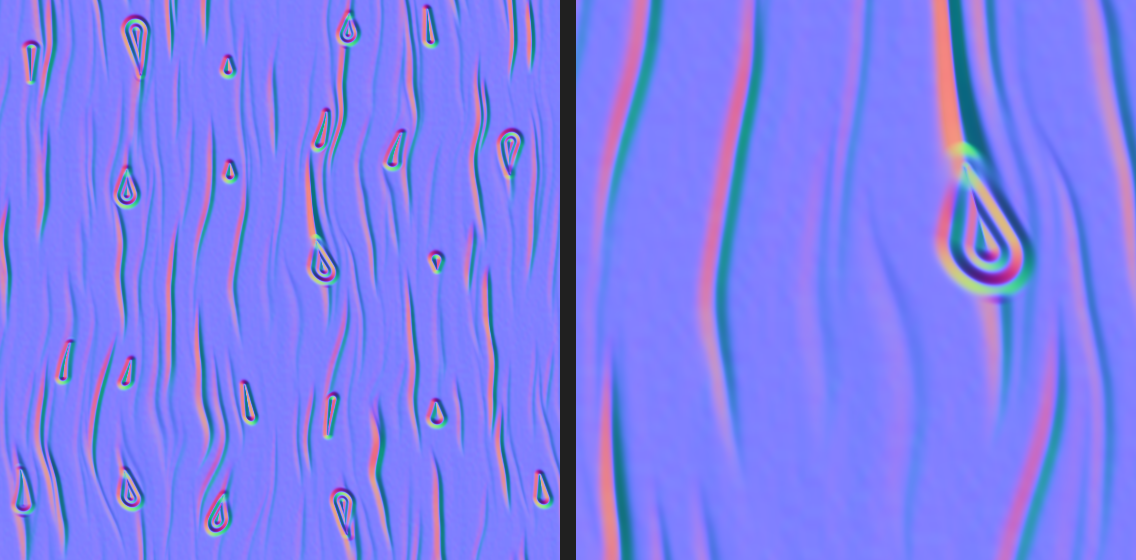
Left: the whole. Right: its middle third, enlarged.
Write a WebGL 2 fragment shader that draws this texture map.

```glsl
#version 300 es
precision highp float;

uniform vec2 u_resolution;
out vec4 fragColor;

const vec2 CRACK_GRID = vec2(14.0, 5.0);
const vec2 CREASE_GRID = vec2(25.0, 5.0);
const vec2 KNOT_GRID = vec2(6.0, 5.0);
const float CRACK_CHANCE = 0.72;
const float CREASE_CHANCE = 0.85;
const float KNOT_CHANCE = 0.75;
const float GROOVE_WIDTH = 0.0058;
const float GROOVE_DEPTH = 0.0092;
const float FLOW_BEND = 0.046;
const float FLOW_KINK = 0.013;
const float KNOT_PUSH = 0.55;
const float GRAIN_DEPTH = 0.0009;
const float TOOTH_DEPTH = 0.00022;
const float SAMPLE_STEP = 0.0011;
const float BLUE_FALLOFF = 1.35;

// Integer hash: three random values per cell and seed
vec3 hash3(vec2 cell, int seed) {
    uvec3 v = uvec3(ivec3(ivec2(cell), seed)) * 1664525u + 1013904223u;
    v.x += v.y * v.z; v.y += v.z * v.x; v.z += v.x * v.y;
    v ^= v >> 16u;
    v.x += v.y * v.z; v.y += v.z * v.x; v.z += v.x * v.y;
    return vec3(v >> 8u) / 16777216.0;
}

float noise(vec2 p, int seed) {
    vec2 i = floor(p), f = fract(p);
    f = f * f * (3.0 - 2.0 * f);
    vec2 e = vec2(0.0, 1.0);
    return mix(mix(hash3(i, seed).x, hash3(i + e.yx, seed).x, f.x),
               mix(hash3(i + e.xy, seed).x, hash3(i + e.yy, seed).x, f.x), f.y) - 0.5;
}

float groove(float d, float width) {
    return exp(-d * d / (width * width));
}

// Distance to a drop: round at the origin, narrow at the given height
float dropDistance(vec2 p, float base, float tip, float height) {
    p.x = abs(p.x);
    float b = (base - tip) / height;
    float a = sqrt(1.0 - b * b);
    float k = dot(p, vec2(-b, a));
    if (k < 0.0) return length(p) - base;
    if (k > a * height) return length(p - vec2(0.0, height)) - tip;
    return dot(p, vec2(a, b)) - base;
}

// Tapered, tilted vertical grooves scattered over a grid
float strokes(vec2 p, vec2 grid, float chance, float maxTilt, vec2 strength, int seed) {
    float depth = 0.0;
    vec2 home = floor(p * grid);
    for (int j = -1; j <= 1; j++)
    for (int i = -1; i <= 1; i++) {
        vec2 cell = home + vec2(i, j);
        vec3 place = hash3(cell, seed), look = hash3(cell, seed + 1);
        if (place.z > chance) continue;
        vec2 q = p - (cell + place.xy) / grid;
        float halfLength = mix(0.07, 0.19, look.x);
        float taper = 1.0 - smoothstep(0.3, 1.0, abs(q.y) / halfLength);
        q.x -= (look.y - 0.5) * 2.0 * maxTilt * q.y;
        float width = GROOVE_WIDTH * mix(0.65, 1.0, taper) * (q.x < 0.0 ? 1.2 : 0.9);
        depth += groove(q.x, width) * taper * mix(strength.x, strength.y, look.z);
    }
    return depth;
}

// Knot rings; also gives the sideways push and the nearest knot distance
float knots(vec2 p, out float push, out float nearest) {
    float depth = 0.0;
    push = 0.0;
    nearest = 1.0;
    vec2 home = floor(p * KNOT_GRID);
    for (int j = -1; j <= 1; j++)
    for (int i = -1; i <= 1; i++) {
        vec2 cell = home + vec2(i, j);
        vec3 place = hash3(cell, 11), look = hash3(cell, 12);
        if (place.z > KNOT_CHANCE) continue;
        vec2 q = p - (cell + mix(vec2(0.25), vec2(0.75), place.xy)) / KNOT_GRID;
        if (look.z < 0.25) q.y = -q.y;
        if (fract(look.z * 8.0) < 0.5) q.x = -q.x;
        float radius = mix(0.007, 0.022, look.x * look.x);
        float height = radius + mix(0.008, 0.055, look.y);
        float large = smoothstep(0.011, 0.015, radius);
        float d = dropDistance(q, radius, 0.2 * radius, height);

        // Large rings open into a hook with an inner core and a long tail
        float side = smoothstep(-radius, radius, q.x);
        float hook = 1.0 - 0.85 * large * side * smoothstep(0.3, 0.9, q.y / height);
        float tail = smoothstep(0.7, 1.0, q.y / height)
                   * (1.0 - smoothstep(height, height + 0.07, q.y));
        depth += groove(d, GROOVE_WIDTH * 0.85) * hook
               + groove(d + 0.65 * radius, GROOVE_WIDTH * 0.7) * large * 0.6
               + groove(q.x, GROOVE_WIDTH) * tail * large * 0.7;
        vec2 reach = (q - vec2(0.0, 0.5 * height)) / vec2(2.5 * radius, height + 0.01);
        push += (p.x - (cell.x + mix(0.25, 0.75, place.x)) / KNOT_GRID.x)
              * exp(-dot(reach, reach));
        nearest = min(nearest, d);
    }
    return depth;
}

float barkHeight(vec2 p) {
    vec2 flow = p;
    flow.x += FLOW_BEND * noise(p * vec2(5.0, 4.5), 1)
            + FLOW_KINK * noise(p * vec2(9.0, 14.0), 2);
    float push, nearest;
    float depth = knots(flow, push, nearest);
    flow.x -= KNOT_PUSH * push;
    float lines = strokes(flow, CRACK_GRID, CRACK_CHANCE, 0.07, vec2(0.3, 1.25), 21)
                + strokes(flow, CREASE_GRID, CREASE_CHANCE, 0.14, vec2(0.06, 0.32), 31);
    depth += lines * smoothstep(0.0, 0.012, nearest);
    return GRAIN_DEPTH * noise(flow * vec2(75.0, 7.0), 3)
         + TOOTH_DEPTH * noise(p * vec2(170.0, 120.0), 4)
         - GROOVE_DEPTH * depth;
}

void main() {
    vec2 p = gl_FragCoord.xy / min(u_resolution.x, u_resolution.y);
    vec2 e = vec2(SAMPLE_STEP, 0.0);
    vec2 slope = vec2(barkHeight(p - e.xy) - barkHeight(p + e.xy),
                      barkHeight(p - e.yx) - barkHeight(p + e.yx)) / (2.0 * SAMPLE_STEP);

    // Encode the surface direction as colour
    vec2 tilt = slope / sqrt(1.0 + dot(slope, slope));
    float facing = max(1.0 - BLUE_FALLOFF * dot(tilt, tilt), 0.0);
    fragColor = vec4(vec3(tilt, facing) * 0.5 + 0.5, 1.0);
}
```
